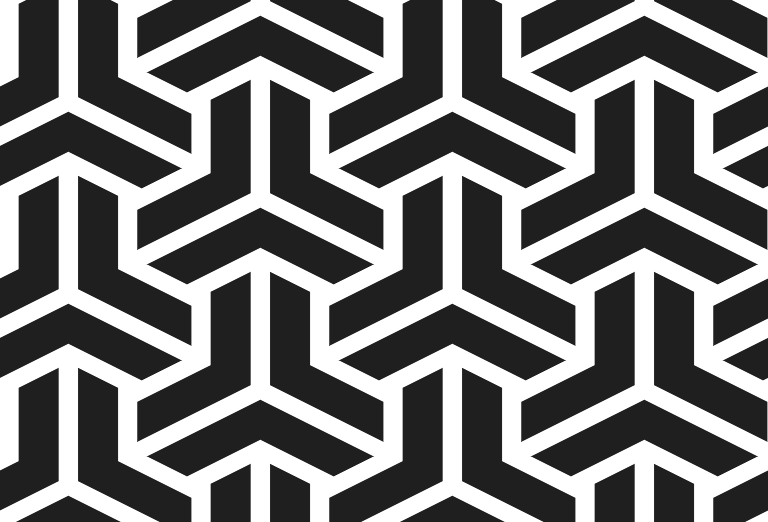
This pattern is drawn by a WebGL 1 fragment shader. Its source:

```glsl
precision highp float;

uniform vec2 u_resolution;

const vec3 INK = vec3(0.122);
const vec3 PAPER = vec3(1.0);
const float COLUMNS = 4.0;                  // motifs across the canvas
const vec2 ORIGIN = vec2(0.356, -0.172);    // one motif centre, from canvas centre
const float SLOPE = 0.5;                    // rise of the slanted edges
const float HALF_GAP = 0.0505;              // half the line between bands
const float BAND_OUTER = 0.259;             // outer side of each band
const float REACH = 0.641;                  // where the arms end
const float EDGE_PIXELS = 1.25;             // softness of the edges

// Bent band filling the corner between two skewed axes; negative inside
float bentBand(float a, float b) {
  float nearest = min(a, b);
  float farthest = max(a, b);
  return max(max(HALF_GAP - nearest, nearest - BAND_OUTER), farthest - REACH);
}

// Three bent bands around a shared centre
float tripod(vec2 p) {
  float rising = p.y + SLOPE * p.x;
  float falling = p.y - SLOPE * p.x;
  float right = bentBand(p.x, rising);
  float left = bentBand(-p.x, falling);
  float bottom = bentBand(-rising, -falling);
  return min(min(right, left), bottom);
}

// Columns one unit apart, every other one shifted by half a row
float tripodLattice(vec2 p) {
  float nearest = 1.0;
  for (int i = -1; i <= 1; i++) {
    float column = floor(p.x + 0.5) + float(i);
    float shift = 0.5 * mod(column, 2.0);
    float middleRow = floor(p.y - shift + 0.5);
    for (int j = -1; j <= 1; j++) {
      vec2 centre = vec2(column, middleRow + float(j) + shift);
      nearest = min(nearest, tripod(p - centre));
    }
  }
  return nearest;
}

void main() {
  float pixel = COLUMNS / u_resolution.x;
  vec2 p = (gl_FragCoord.xy - 0.5 * u_resolution) * pixel - ORIGIN;

  float halfEdge = 0.5 * EDGE_PIXELS * pixel;
  float paperCover = smoothstep(-halfEdge, halfEdge, tripodLattice(p));
  gl_FragColor = vec4(mix(INK, PAPER, paperCover), 1.0);
}
```
